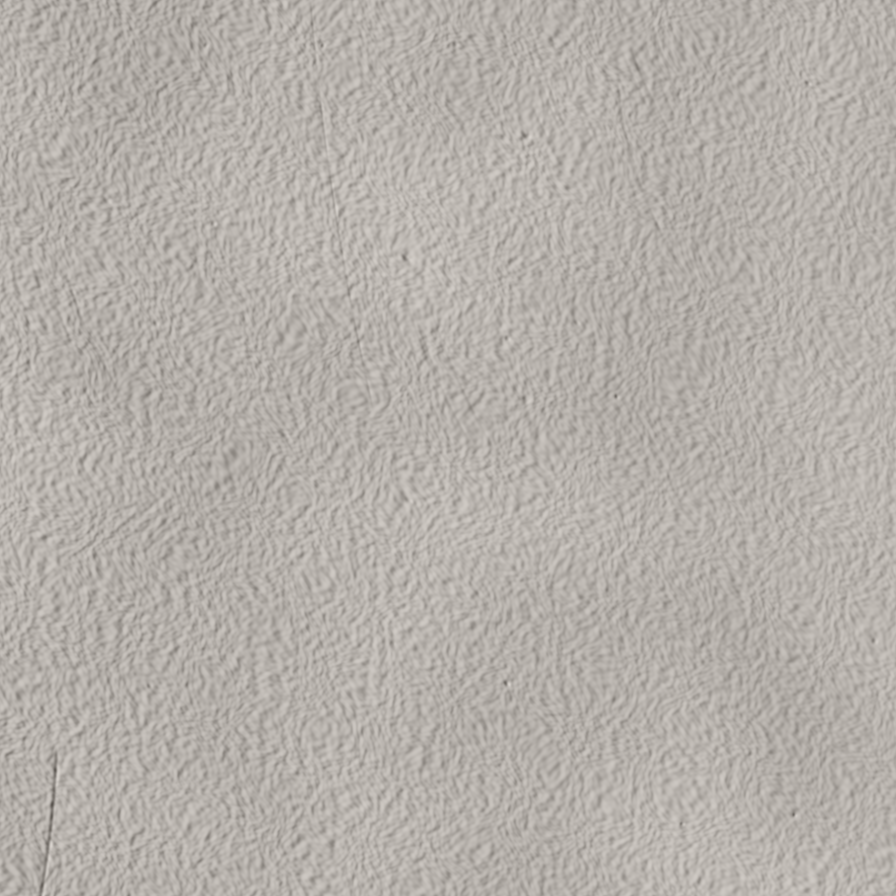
Write a WebGL 2 fragment shader that draws this texture.

```glsl
#version 300 es
precision highp float;
// Fine-grained grey plaster under raking light, with faint trowel arcs, scratches and pits.

uniform vec2 u_resolution;
out vec4 fragColor;

const vec3  BASE_COLOR    = vec3(0.715, 0.695, 0.673);
const float GRAIN_FREQ    = 94.0;                   // grain cells per canvas
const float GRAIN_DETAIL  = 0.62;                   // weight of the finer grain
const float GRAIN_RELIEF  = 0.128;                  // shading contrast of the grain
const float DARK_SKEW     = 2.6;                    // deepens shadows, softens lights
const vec2  LIGHT_STEP    = vec2(0.0020, -0.0008);  // light falls from the upper left
const float WARP_AMOUNT   = 0.012;                  // slow bending of the grain
const float MOTTLE_FREQ   = 3.6;
const float MOTTLE_AMOUNT = 0.046;
const float PIT_CELLS     = 15.0;
const float PIT_CHANCE    = 0.10;
const float PIT_DEPTH     = 0.20;
const int   BUNDLES       = 5;                      // groups of trowel marks
const int   STRANDS       = 6;                      // marks in each group
const float STRAND_WIDTH  = 0.0024;
const float STRAND_DEPTH  = 0.058;
const vec2  BUNDLE_TOP[BUNDLES] = vec2[](
    vec2(0.00, 0.70), vec2(0.40, 0.67), vec2(0.65, 1.00),
    vec2(0.91, 1.06), vec2(0.55, 0.98));

uint mixBits(uint n) {
    n = (n ^ 61u) ^ (n >> 16);
    n *= 9u;
    n ^= n >> 4;
    n *= 0x27d4eb2du;
    return n ^ (n >> 15);
}

float hash(vec2 cell) {
    ivec2 c = ivec2(cell);
    return float(mixBits(uint(c.x) + mixBits(uint(c.y))) >> 8) / 16777216.0;
}

vec2 gradientAt(vec2 cell) {
    float angle = 6.28318 * hash(cell);
    return vec2(cos(angle), sin(angle));
}

float gradientNoise(vec2 p) {
    vec2 i = floor(p), f = p - i;
    vec2 s = f * f * f * (f * (f * 6.0 - 15.0) + 10.0);
    vec2 r = vec2(1.0, 0.0);
    float a = dot(gradientAt(i), f);
    float b = dot(gradientAt(i + r.xy), f - r.xy);
    float c = dot(gradientAt(i + r.yx), f - r.yx);
    float d = dot(gradientAt(i + r.xx), f - r.xx);
    return mix(mix(a, b, s.x), mix(c, d, s.x), s.y);
}

// Two octaves, the finer one turned so that their lattices do not line up.
float grainHeight(vec2 p) {
    vec2 q = p * GRAIN_FREQ * vec2(1.05, 0.92);
    vec2 turned = vec2(0.83 * q.x + 0.56 * q.y, 0.83 * q.y - 0.56 * q.x);
    return gradientNoise(q) + GRAIN_DETAIL * gradientNoise(turned * 1.9 + 237.3);
}

// Groove running down from its top: shadow on the left wall, light on the right.
float groove(vec2 p, vec2 top, float len, float slope, float bend, float width) {
    float t = top.y - p.y;
    float lean = slope + 2.0 * bend * t;
    float d = (p.x - top.x - slope * t - bend * t * t) * inversesqrt(1.0 + lean * lean);
    float x = d / width;
    float ends = smoothstep(0.0, 0.012, t) * (1.0 - smoothstep(len * 0.6, len, t));
    return (1.5 * x - 0.6) * exp(-x * x) * ends;
}

float trowelMarks(vec2 p) {
    float sum = 0.0;
    for (int b = 0; b < BUNDLES; b++) {
        for (int s = 0; s < STRANDS; s++) {
            vec2 id = vec2(b * 16 + s, 200);
            float h = hash(id), k = hash(id + 31.0);
            vec2 top = BUNDLE_TOP[b] + vec2(float(s) * 0.014 + 0.010 * h, 0.05 * (k - 0.5));
            float len = 0.12 + 0.16 * k;
            sum += (0.4 + 0.6 * h) * groove(p, top, len, 0.22 + 0.08 * h, 0.9, STRAND_WIDTH);
        }
    }
    return sum * STRAND_DEPTH;
}

float pits(vec2 p) {
    vec2 cell = floor(p * PIT_CELLS);
    float present = step(hash(cell + 500.0), PIT_CHANCE);
    vec2 jitter = vec2(hash(cell + 600.0), hash(cell + 700.0));
    vec2 d = (p - (cell + 0.2 + 0.6 * jitter) / PIT_CELLS) * 512.0;
    d.x += 0.8 * (jitter.y - 0.3) * d.y;
    float size = mix(0.7, 1.4, jitter.x);
    float shadow = exp(-dot(d * vec2(1.0, 0.45), d) / (size * size));
    vec2 e = d - vec2(2.0, -0.6) * size;
    float rim = exp(-dot(e * vec2(1.0, 0.5), e) / (size * size));
    return present * PIT_DEPTH * (0.4 * rim - shadow);
}

void main() {
    vec2 p = gl_FragCoord.xy / u_resolution.y;

    // Broad cloudy tone
    vec2 m = p * MOTTLE_FREQ + vec2(0.3 * p.y, 0.0);
    float mottle = gradientNoise(m + 11.7) + 0.5 * gradientNoise(m * 2.3 + 5.1);

    // Relief of the bent grain, a little flatter toward the right
    vec2 q = p + WARP_AMOUNT * vec2(gradientNoise(p * 17.0 + 71.0), gradientNoise(p * 17.0 + 43.0));
    float relief = grainHeight(q + LIGHT_STEP) - grainHeight(q - LIGHT_STEP);
    float grain = relief * GRAIN_RELIEF * mix(1.15, 0.86, p.x);
    grain -= DARK_SKEW * grain * grain;

    // Trowel marks and longer scratches, broken up by noise
    float wear = 0.7 + 1.3 * gradientNoise(p * 30.0 + 3.0);
    float marks = trowelMarks(p) * wear;
    marks += 0.09 * wear * groove(p, vec2(0.347, 1.0), 0.56, 0.08, 0.16, 0.0020);
    marks += 0.07 * wear * groove(p, vec2(0.690, 0.91), 0.24, 0.08, 1.20, 0.0024);
    marks += 0.20 * groove(p, vec2(0.064, 0.168), 0.40, -0.03, -0.45, 0.0026);

    float tone = MOTTLE_AMOUNT * mottle + grain + marks + pits(p);
    fragColor = vec4(clamp(BASE_COLOR + tone, 0.0, 1.0), 1.0);
}
```
